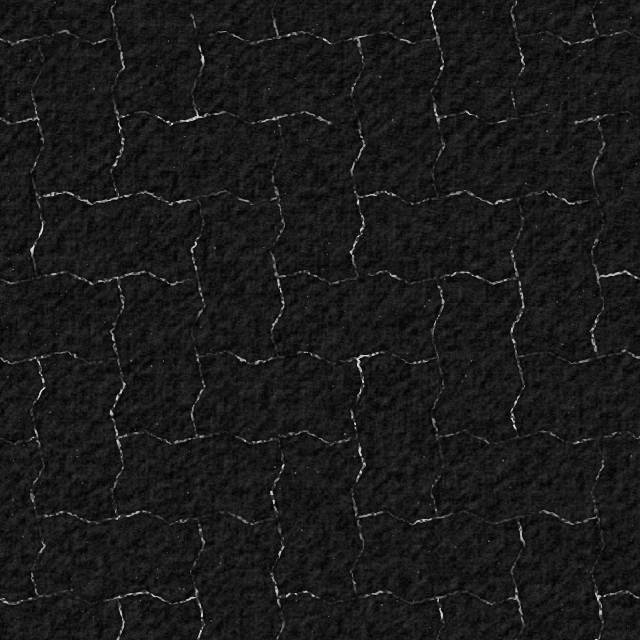
Give the GLSL for this texture, as a three.js fragment shader.

```glsl
varying vec2 vUv;

const float CELLS = 8.0;
const float GRID_OFFSET = 0.47;
const float WAVE_HEIGHT = 0.078;
const vec3 STONE = vec3(0.096);
const vec3 SAND = vec3(0.88);

float hash(vec2 p) {
  return fract(sin(dot(p, vec2(127.1, 311.7))) * 43758.5453);
}

float noise(vec2 p) {
  vec2 cell = floor(p);
  vec2 f = fract(p);
  f = f * f * (3.0 - 2.0 * f);
  float low = mix(hash(cell), hash(cell + vec2(1.0, 0.0)), f.x);
  float high = mix(hash(cell + vec2(0.0, 1.0)), hash(cell + vec2(1.0)), f.x);
  return mix(low, high, f.y);
}

float fbm(vec2 p) {
  float sum = 0.0;
  float weight = 0.5;
  for (int i = 0; i < 4; i++) {
    sum += weight * noise(p);
    p = p * 1.93 + vec2(17.3, 9.1);
    weight *= 0.6;
  }
  return sum / 1.088;
}

// Zigzag that is zero at both ends of a cell
float zigzag(float t) {
  return max(min(t / 0.35, (0.51 - t) / 0.16), (t - 1.0) / 0.33);
}

// Distance to the nearest joint and its strength; every fourth segment is open
vec2 joint(float across, float along, float height, float openStep) {
  float bent = across - height * zigzag(fract(along));
  float line = floor(bent + 0.5);
  float segment = floor(along);
  float present = step(0.5, abs(mod(line + segment, 4.0) - openStep));
  float wear = mix(0.5, 1.0, hash(vec2(line, segment) + openStep * 17.0));
  return vec2(abs(bent - line), present * wear);
}

float band(vec2 edge, float inner, float outer) {
  return edge.y * (1.0 - smoothstep(inner, outer, edge.x));
}

// Sparse light chips, one candidate per cell
float chips(vec2 p, float density) {
  vec2 cell = floor(p);
  vec2 center = 0.3 + 0.4 * vec2(hash(cell + 3.1), hash(cell + 7.7));
  float radius = mix(0.1, 0.28, hash(cell + 5.3));
  float spot = 1.0 - smoothstep(radius * 0.4, radius, length(fract(p) - center));
  return spot * step(1.0 - density, hash(cell)) * mix(0.3, 1.0, hash(cell + 9.2));
}

// Embossed asphalt-like grain around zero
float grain(vec2 uv) {
  float height = fbm(uv * 85.0);
  float relief = height - fbm(uv * 85.0 + vec2(0.28, -0.28));
  float fine = noise(uv * 430.0) - 0.5;
  return 0.11 * (height - 0.5) + 0.17 * relief + 0.075 * fine;
}

void main() {
  vec2 p = vec2(vUv.x, 1.0 - vUv.y) * CELLS - GRID_OFFSET;
  vec2 ragged = vec2(noise(vUv * 170.0), noise(vUv * 170.0 + 41.0)) - 0.5;
  vec2 q = p + 0.03 * ragged;

  // Herringbone joints
  vec2 upright = joint(q.x, q.y, WAVE_HEIGHT, 3.0);
  vec2 level = joint(q.y, q.x, -WAVE_HEIGHT, 1.0);
  float groove = max(band(upright, 0.01, 0.07), band(level, 0.01, 0.07));
  float core = max(band(upright, 0.006, 0.024), band(level, 0.006, 0.024));

  // Stone surface
  vec3 color = STONE + grain(vUv);
  color += 0.32 * chips(vUv * 120.0, 0.025);
  color = max(color, vec3(0.025));
  color *= 1.0 - 0.45 * groove;

  // Broken sand filling
  float patches = mix(0.25, 1.0, smoothstep(0.25, 0.7, noise(p * 5.0)));
  float crumbs = mix(0.2, 1.0, smoothstep(0.25, 0.75, noise(vUv * 290.0 + 11.0)));
  color = mix(color, SAND, core * patches * crumbs);

  gl_FragColor = vec4(color, 1.0);
}
```
